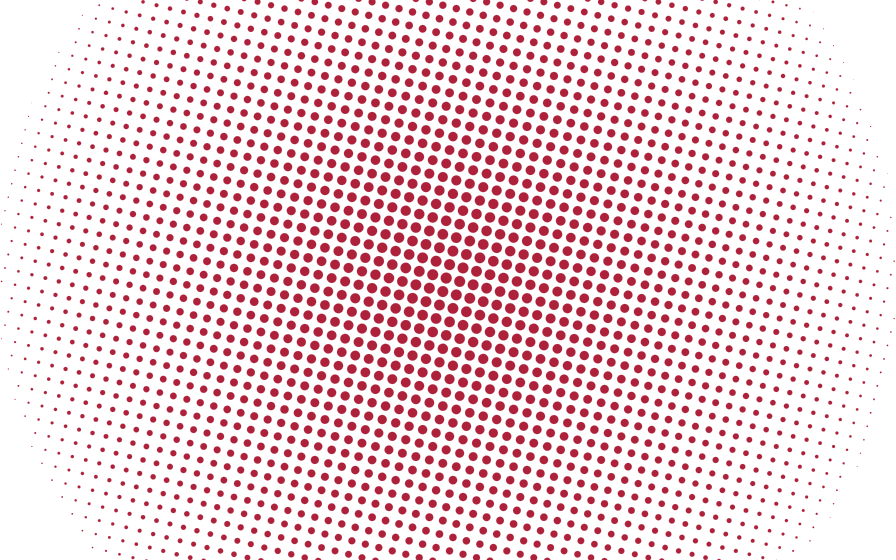
Write a WebGL 2 fragment shader that draws this background.

```glsl
#version 300 es
precision highp float;
// Crimson halftone dots on a tilted grid, shrinking outward into a white disc edge.

#define DOT_SPACING 0.0248
#define GRID_TILT 0.245
#define GRID_ANCHOR vec2(-0.0333, -0.0146)
#define DISC_CENTER vec2(0.0, 0.004)
#define DISC_RADIUS 0.808
#define MAX_DOT_RADIUS 0.4
#define FALLOFF 1.12
#define EDGE_SOFTNESS 1.1
#define DOT_COLOR vec3(0.68, 0.13, 0.23)
#define PAPER_COLOR vec3(1.0)

uniform vec2 u_resolution;
out vec4 fragColor;

mat2 rotation(float angle) {
    float c = cos(angle);
    float s = sin(angle);
    return mat2(c, s, -s, c);
}

// Dot radius in canvas heights, from the distance of its center to the disc center
float dotRadius(vec2 center) {
    float t = min(length(center - DISC_CENTER) / DISC_RADIUS, 1.0);
    return DOT_SPACING * MAX_DOT_RADIUS * sqrt(1.0 - pow(t, FALLOFF));
}

void main() {
    // Centered coordinates, one unit per canvas height
    float pixel = 1.0 / u_resolution.y;
    vec2 p = (gl_FragCoord.xy - 0.5 * u_resolution) * pixel;

    // Nearest dot center on the tilted square grid
    mat2 toCanvas = rotation(-GRID_TILT);
    vec2 cell = round(transpose(toCanvas) * (p - GRID_ANCHOR) / DOT_SPACING);
    vec2 center = toCanvas * cell * DOT_SPACING + GRID_ANCHOR;

    // Smooth dot edge, fading out dots smaller than a pixel
    float radius = dotRadius(center);
    float edge = length(p - center) - radius;
    float coverage = clamp(0.5 - edge / (EDGE_SOFTNESS * pixel), 0.0, 1.0);
    coverage *= smoothstep(0.0, 0.5 * pixel, radius);

    fragColor = vec4(mix(PAPER_COLOR, DOT_COLOR, coverage), 1.0);
}
```
